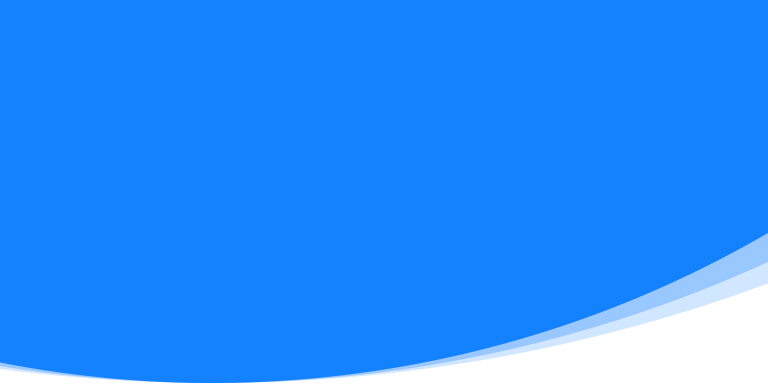
Reproduce this background procedurally as a Shadertoy shader.

```glsl
#define BLUE vec3(0.08, 0.51, 1.0)
#define MID_TINT vec3(0.60, 0.78, 1.0)
#define PALE_TINT vec3(0.82, 0.905, 1.0)
#define PAPER vec3(1.0)
#define TANGENT_POINT vec2(0.552, 0.0026)
#define INNER_RADIUS 2.878
#define MID_RADIUS 3.484
#define OUTER_RADIUS 4.175

// Coverage of a disc whose lowest point is the shared tangent point
float discCoverage(vec2 p, float radius) {
    vec2 center = TANGENT_POINT + vec2(0.0, radius);
    float signedDistance = length(p - center) - radius;
    return clamp(0.5 - signedDistance * iResolution.y, 0.0, 1.0);
}

void mainImage(out vec4 fragColor, in vec2 fragCoord) {
    // Canvas height is one unit
    vec2 p = fragCoord / iResolution.y;

    // Nested discs, largest first
    vec3 color = PAPER;
    color = mix(color, PALE_TINT, discCoverage(p, OUTER_RADIUS));
    color = mix(color, MID_TINT, discCoverage(p, MID_RADIUS));
    color = mix(color, BLUE, discCoverage(p, INNER_RADIUS));

    fragColor = vec4(color, 1.0);
}
```
